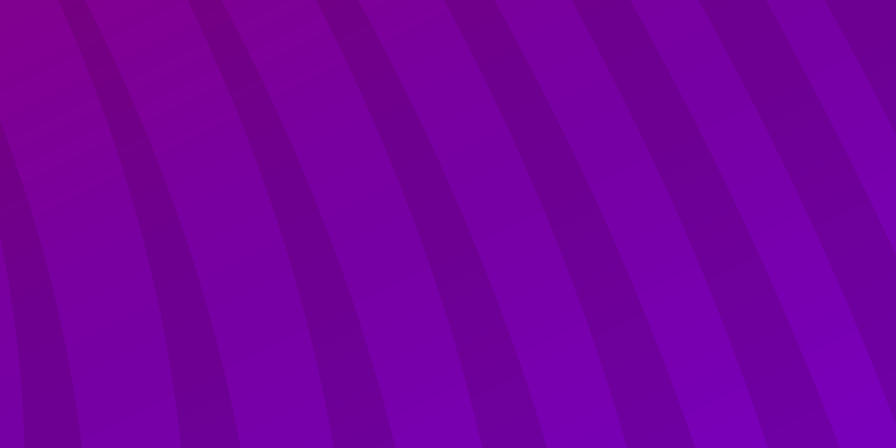
This background is drawn by a Shadertoy shader. Its source:

```glsl
// Violet backdrop crossed by dark, bowed stripes that widen and straighten
// towards the right. Each stripe lies between two parabolic edges whose
// top, bottom and bow vary smoothly with the stripe index.

// Horizontal place of an edge at depth t (0 top, 1 bottom)
float edgeAt(float t, float top, float bottom, float bow) {
    return mix(top, bottom, t) + bow * t * (1.0 - t);
}

float leftEdge(float k, float t) {
    return edgeAt(t, 0.130 + k * (0.289 - 0.00065 * k),
                     0.404 + k * (0.345 - 0.0044 * k),
                     0.172 - 0.0156 * k);
}

float rightEdge(float k, float t) {
    return edgeAt(t, 0.190 + k * (0.305 - 0.0002 * k),
                     0.537 + k * (0.350 - 0.0039 * k),
                     0.161 - 0.018 * k);
}

// Diagonal blend from magenta violet through purple to blue violet
vec3 backdrop(float g) {
    vec3 magentaViolet = vec3(0.505, 0.0, 0.555);
    vec3 purple = vec3(0.467, 0.0, 0.642);
    vec3 blueViolet = vec3(0.475, 0.0, 0.735);
    vec3 c = mix(magentaViolet, purple, smoothstep(-0.1, 0.5, g));
    return mix(c, blueViolet, clamp(2.0 * g - 1.0, 0.0, 1.0));
}

void mainImage(out vec4 fragColor, in vec2 fragCoord) {
    vec2 uv = fragCoord / iResolution.xy;
    float x = 2.0 * uv.x;
    float depth = 1.0 - uv.y;
    float soft = 1.4 / iResolution.x;

    // Coverage of the dark stripes
    float stripe = 0.0;
    for (int i = -1; i <= 6; i++) {
        float k = float(i);
        float l = leftEdge(k, depth);
        float r = rightEdge(k, depth);
        stripe += smoothstep(l - soft, l + soft, x)
                - smoothstep(r - soft, r + soft, x);
    }

    // Stripes shade the gradient
    vec3 color = backdrop(0.5 * (uv.x + depth));
    color *= mix(vec3(1.0), vec3(0.915, 1.0, 0.89), stripe);
    fragColor = vec4(color, 1.0);
}
```
